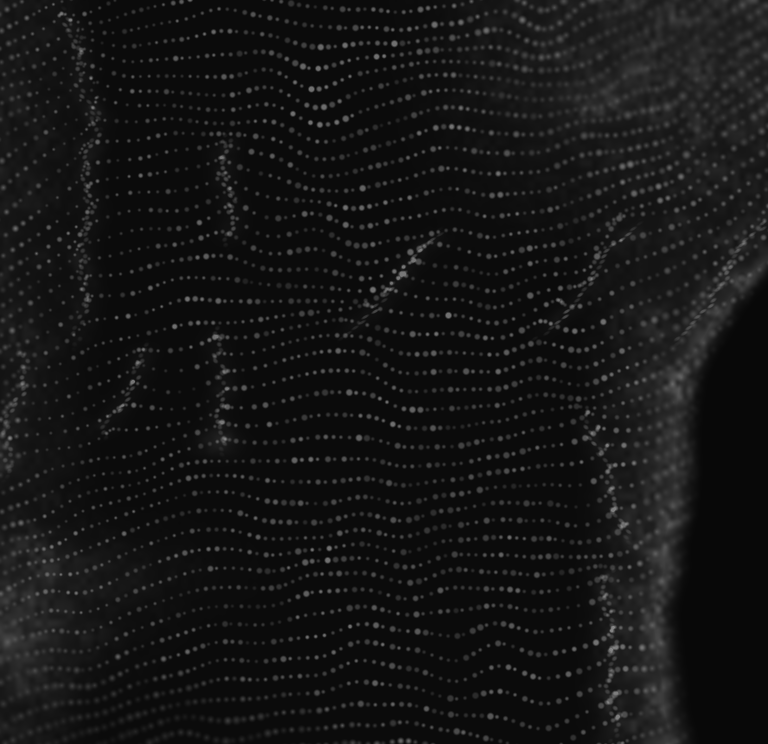
Give the GLSL for this background, as a Shadertoy shader.

```glsl
// A dark rippled sheet made of rows of small grey dots, seen at shallow focus.
// Each grid point is moved by noise waves and drawn toward crease lines, then
// splatted as a soft disc; haze and a curved right border finish the sheet.

const int CREASES = 11;
// Crease segments, start.xy to end.xy
const vec4 crease[CREASES] = vec4[](
    vec4(.085, .98, .121, .84), vec4(.121, .84, .105, .56),
    vec4(.032, .52, .005, .37), vec4(.285, .55, .290, .40),
    vec4(.460, .555, .565, .68), vec4(.715, .555, .820, .69),
    vec4(.190, .53, .140, .42), vec4(.770, .43, .815, .28),
    vec4(.795, .22, .795, .02), vec4(.292, .81, .300, .68),
    vec4(.890, .55, 1.00, .71));

float hash(vec2 p) {
    vec3 q = fract(vec3(p.xyx) * .1031);
    q += dot(q, q.yzx + 33.33);
    return fract((q.x + q.y) * q.z);
}

float noise(vec2 p) {
    vec2 i = floor(p), f = fract(p);
    f = f * f * (3. - 2. * f);
    return mix(mix(hash(i), hash(i + vec2(1, 0)), f.x),
               mix(hash(i + vec2(0, 1)), hash(i + 1.), f.x), f.y);
}

// Soft round spot with separate horizontal and vertical radii
float spot(vec2 p, vec2 centre, vec2 radius) {
    vec2 d = (p - centre) / radius;
    return exp(-dot(d, d));
}

// Rows climb toward both sides of the sheet
float slant(float x) {
    float l = max(.3 - x, 0.), r = max(x - .68, 0.);
    return 1.5 * r * r - 1.1 * l * l;
}

// Right border of the sheet
float borderX(float y) {
    float up = max(y - .43, 0.), dip = (y - .16) / .1;
    return .897 + 2.6 * up * up - .028 * exp(-dip * dip)
         + .012 * (noise(vec2(y * 22., 4.)) - .5);
}

// Signed distance across a crease (x) and its strength along it (y)
vec2 creaseAt(vec4 c, vec2 p) {
    float t = (p.y - c.y) / (c.w - c.y);
    float x = mix(c.x, c.z, t) + .005 * sin(p.y * 55.);
    return vec2(p.x - x, smoothstep(-.15, .1, t) * smoothstep(1.15, .9, t));
}

// Moves a sheet point by waves and gathers it at the creases
vec2 ripple(vec2 p) {
    vec2 shift = vec2(.014 * (noise(p * vec2(9, 14) + 31.) - .5),
                      .050 * (noise(p * vec2(7, 6) + 5.) - .5)
                    + .026 * (noise(p * vec2(17, 10) + 17.) - .5));
    for (int i = 0; i < CREASES; i++) {
        vec2 c = creaseAt(crease[i], p);
        shift += c.y * exp(-c.x * c.x / .0014) * vec2(-.85 * c.x, .016);
    }
    return p + shift;
}

// Amount of defocus: far corner, near corner and outer edges
float defocus(vec2 p) {
    float far = smoothstep(.5, .9, p.x) * smoothstep(.66, .95, p.y);
    float near = smoothstep(.22, .04, p.y + .3 * p.x);
    float strip = smoothstep(.81, .88, p.x) * smoothstep(.75, .4, p.y);
    return clamp(far + near + strip + .4 * smoothstep(.07, 0., p.x), 0., 1.);
}

// Adds up the discs of nearby grid points
float dots(vec2 p, float blur) {
    vec2 grid = vec2(94, 41), aspect = vec2(1, iResolution.y / iResolution.x);
    vec2 home = floor(vec2(p.x, p.y - slant(p.x)) * grid);
    float pixel = .7 / iResolution.x, sum = 0.;
    for (int j = -2; j <= 2; j++)
    for (int i = -3; i <= 3; i++) {
        vec2 id = home + vec2(i, j);
        float rnd = hash(id + 60.);
        vec2 g = (id + vec2(.25 + .5 * hash(vec2(id.y + 90., 7.)), .5)) / grid;
        g.x += .003 * (rnd - .5);
        g.y += slant(g.x);
        float radius = mix(.0017, .0037, rnd * rnd) * mix(.8, 1.1, smoothstep(.1, .4, g.x));
        float soft = pixel + .0009 + .0045 * blur;
        float d = length((p - ripple(g)) * aspect);
        float level = .4 + .6 * hash(id + 140.);
        level *= .55 + .8 * noise(g * vec2(12, 16) + 70.);
        sum += level * (1. - .6 * blur) * smoothstep(radius + soft, radius - soft, d);
    }
    return sum;
}

// Chains of fine dots (x) and a soft glow (y) along the creases
vec2 chains(vec2 p) {
    vec2 light = vec2(0);
    for (int i = 0; i < CREASES; i++) {
        vec2 c = creaseAt(crease[i], p);
        light.y += c.y * exp(-c.x * c.x / .0003);
        for (int j = -1; j <= 1; j++) {
            vec2 id = vec2(floor(p.y * 135.) + float(j), i * 13);
            float across = c.x + .012 * (hash(id + 3.) - .5);
            float d = length(vec2(across, p.y - (id.x + .5) / 135.));
            light.x += c.y * (.4 + .5 * hash(id + 40.)) * smoothstep(.0045, .001, d);
        }
    }
    return light;
}

void mainImage(out vec4 fragColor, in vec2 fragCoord) {
    vec2 p = fragCoord / iResolution.xy;
    float blur = defocus(p), fromBorder = p.x - borderX(p.y);
    float sheet = smoothstep(.018, -.018, fromBorder);
    vec2 chain = chains(p);

    // Haze over the folded and distant parts
    float haze = .105 * smoothstep(.48, .88, p.x) * smoothstep(.6, .95, p.y);
    haze += .080 * smoothstep(.74, .86, p.x) * smoothstep(.85, .5, p.y);
    haze += .050 * smoothstep(.15, 0., p.x) + .025 * chain.y;
    haze += .090 * spot(p, vec2(0, .14), vec2(.12, .06));
    haze += .060 * spot(p, vec2(.08, .23), vec2(.14, .05));
    haze += .070 * spot(p, vec2(.285, .405), vec2(.025, .018));
    haze += .070 * spot(p, vec2(.78, .87), vec2(.05, .025));
    haze += .115 * exp(-abs(fromBorder + .02) / .02) * smoothstep(.85, .6, p.y);
    float speckle = noise(p * vec2(120, 105)) * noise(p * vec2(34, 40) + 9.);
    haze *= .6 + 1.4 * speckle;

    float light = .043 + haze + .36 * min(dots(p, blur) + .7 * chain.x, 1.1);
    fragColor = vec4(vec3(mix(.032, light, sheet)), 1);
}
```
